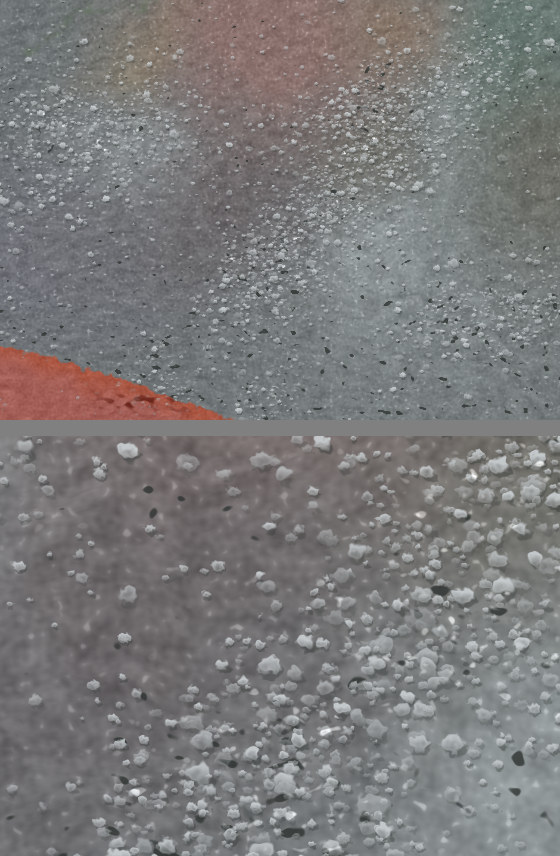
Top, the full canvas; bottom, a detail of the centre.
Give the GLSL for this texture, as a WebGL 2 fragment shader.

```glsl
#version 300 es
precision highp float;
uniform vec2 u_resolution;
out vec4 fragColor;

const vec3 SLATE = vec3(0.435, 0.460, 0.462), BLUE_GREY = vec3(0.440, 0.450, 0.475);
const vec3 MAUVE = vec3(0.405, 0.385, 0.395), ROSE = vec3(0.545, 0.445, 0.430);
const vec3 TAN = vec3(0.540, 0.465, 0.410), OLIVE = vec3(0.520, 0.490, 0.420);
const vec3 TEAL = vec3(0.400, 0.475, 0.450), MOSS = vec3(0.420, 0.420, 0.385);
const vec3 HAZE = vec3(0.575, 0.605, 0.610), FOAM = vec3(0.780, 0.800, 0.810);
const vec3 DEEP = vec3(0.180, 0.200, 0.190), WEED = vec3(0.360, 0.430, 0.330);
const vec3 CLAY = vec3(0.640, 0.370, 0.340), RUST = vec3(0.670, 0.340, 0.260);
const vec3 CLAY_DARK = vec3(0.400, 0.130, 0.090);
const float BUBBLE_SIZE = 0.019;
const float RIPPLE_GAIN = 0.085;
const float GRAIN_GAIN = 0.11;
const float FLECK_LEVEL = 0.50;

vec2 hash2(vec2 cell) {
    uvec2 v = uvec2(ivec2(cell)) * 1664525u + 1013904223u;
    for (int i = 0; i < 2; i++) {
        v.x += v.y * 1664525u;
        v.y += v.x * 1664525u;
        v ^= v >> 16u;
    }
    return vec2(v & 65535u) / 65535.0;
}

float corner(vec2 cell, vec2 f, vec2 o) { return dot(hash2(cell + o) * 2.0 - 1.0, f - o); }

// Gradient noise, roughly -0.7 to 0.7
float noise(vec2 p) {
    vec2 cell = floor(p), f = p - cell;
    vec2 s = f * f * f * (f * (f * 6.0 - 15.0) + 10.0);
    return mix(mix(corner(cell, f, vec2(0, 0)), corner(cell, f, vec2(1, 0)), s.x),
               mix(corner(cell, f, vec2(0, 1)), corner(cell, f, vec2(1, 1)), s.x), s.y);
}

float fbm(vec2 p) {
    float sum = 0.0, gain = 1.0;
    for (int i = 0; i < 4; i++, gain *= 0.55) {
        sum += gain * noise(p);
        p = mat2(1.6, 1.2, -1.2, 1.6) * p + 7.3;
    }
    return sum;
}

// Soft elliptical patch
float patchAt(vec2 p, vec2 centre, vec2 radius) {
    vec2 d = (p - centre) / radius;
    return exp(-dot(d, d));
}

// Soft band along a segment
float band(vec2 p, vec2 a, vec2 b, float width) {
    vec2 ab = b - a;
    float t = clamp(dot(p - a, ab) / dot(ab, ab), 0.0, 1.0);
    return patchAt(p, a + ab * t, vec2(width));
}

float foamDensity(vec2 p) {
    float d = 0.75 * patchAt(p, vec2(0.23, 0.69), vec2(0.22, 0.13))
            + 0.90 * band(p, vec2(0.63, 0.35), vec2(0.98, 0.68), 0.10)
            + 0.70 * band(p, vec2(0.82, 0.72), vec2(1.18, 0.84), 0.10)
            + 0.50 * band(p, vec2(1.06, 0.25), vec2(1.33, 0.30), 0.07)
            + 0.60 * band(p, vec2(0.38, 0.16), vec2(0.42, 0.03), 0.035)
            + 0.60 * band(p, vec2(0.68, 0.11), vec2(0.63, 0.02), 0.035);
    return d * (1.0 + 1.8 * noise(p * 13.0)) + 0.04;
}

// Scattered ragged bubbles: x = bright cap, y = shadow underneath
vec2 bubbles(vec2 p, float size, float density) {
    vec2 q = p / size, cell = floor(q), result = vec2(0.0);
    float edge = 0.05 + 0.6 / (u_resolution.y * size);
    float wobble = 0.26 * noise(q * 2.3) + 0.20 * noise(q * 4.9);
    for (int i = 0; i < 9; i++) {
        vec2 id = cell + vec2(i % 3 - 1, i / 3 - 1), centre = id + hash2(id), traits = hash2(id + 91.0);
        if (traits.x > density * foamDensity(centre * size)) continue;
        float radius = mix(0.16, 0.42, traits.y * traits.y);
        vec2 d = (q - centre) * vec2(0.9, 1.15);
        float cap = 1.0 - smoothstep(-edge, edge, length(d) - radius + wobble);
        float shade = 1.0 - smoothstep(-edge, edge, length(d + vec2(-0.1, 0.25)) - radius + wobble);
        float light = 0.70 + 0.4 * d.y / radius + 0.25 * length(d) / radius + 1.6 * wobble;
        result = max(result, vec2(cap * clamp(light, 0.2, 1.1), shade) * mix(0.35, 1.0, hash2(id + 37.0).x));
    }
    return result;
}

void main() {
    vec2 p = gl_FragCoord.xy / u_resolution.y;
    vec2 w = p + 0.07 * vec2(fbm(p * 4.0), fbm(p * 4.0 + 31.0));
    // Broad stains
    vec3 col = mix(SLATE, BLUE_GREY, patchAt(w, vec2(0.12, 0.38), vec2(0.4, 0.3)));
    col = mix(col, MAUVE, 0.9 * patchAt(w, vec2(0.55, 0.54), vec2(0.28, 0.24)));
    col = mix(col, TEAL, 0.9 * patchAt(w, vec2(1.22, 0.90), vec2(0.24, 0.30)));
    col = mix(col, MOSS, 0.8 * patchAt(w, vec2(1.30, 0.58), vec2(0.17, 0.24)));
    col = mix(col, MOSS, 0.7 * patchAt(w, vec2(0.90, 0.63), vec2(0.15, 0.12)));
    col = mix(col, OLIVE, 0.9 * band(w, vec2(0.29, 0.84), vec2(0.43, 0.97), 0.08));
    col = mix(col, ROSE, min(1.0, 1.3 * patchAt(w, vec2(0.65, 0.93), vec2(0.26, 0.24))));
    col = mix(col, TAN, 0.85 * patchAt(w, vec2(0.94, 0.93), vec2(0.13, 0.11)));
    // Pale clouds of fine foam
    float haze = 0.70 * patchAt(w, vec2(0.90, 0.41), vec2(0.17, 0.15))
               + 0.60 * patchAt(w, vec2(0.32, 0.64), vec2(0.15, 0.13))
               + 0.55 * patchAt(w, vec2(1.08, 0.70), vec2(0.08, 0.22))
               + 0.35 * patchAt(w, vec2(1.00, 0.20), vec2(0.45, 0.25));
    col = mix(col, HAZE, clamp(haze * (1.0 + 0.7 * fbm(p * 16.0)), 0.0, 0.9));
    // Flowing ripples with thin creases, sparse grain
    vec2 flow = vec2(p.x, p.y - 0.3 * p.x * (p.y - 0.35)) + 0.05 * noise(p * 5.0) + 0.012 * noise(p * 19.0);
    float foam = foamDensity(p), low = 1.0 - smoothstep(0.15, 0.60, p.y);
    float crease = 1.0 - smoothstep(0.0, 0.13, abs(noise(flow * vec2(14.0, 42.0) + 3.0)));
    col += RIPPLE_GAIN * (fbm(flow * vec2(24.0, 60.0)) + 0.5 * crease * noise(flow * vec2(30.0, 50.0)));
    float grain = noise(p * 135.0) + 0.6 * noise(p * 83.0 + 11.0);
    col += GRAIN_GAIN * (0.7 * grain + 1.3 * smoothstep(0.3, 0.65, grain) * (0.6 + foam));
    float weed = band(w, vec2(0.03, 0.90), vec2(0.36, 1.01), 0.012);
    col = mix(col, WEED, 0.55 * weed * smoothstep(-0.3, 0.4, noise(p * 45.0)));
    // Dark wavelets in clusters
    float churn = clamp(0.5 * foam + 0.5 * low + 0.5 * noise(p * 7.0), 0.0, 0.8);
    float fleck = noise(flow * vec2(42.0, 90.0) + 17.0) + 0.35 * noise(p * 100.0);
    col = mix(col, DEEP, 0.8 * smoothstep(0.0, 0.12, fleck - FLECK_LEVEL + 0.32 * churn));
    // Bubbles from fine to large
    vec2 froth = max(bubbles(p, BUBBLE_SIZE * 0.6, 0.9) * 0.85, bubbles(p + 0.06, BUBBLE_SIZE, 0.85));
    froth = max(froth, bubbles(p, BUBBLE_SIZE * 1.5, 0.22) * 0.9);
    col = mix(col, DEEP, 0.45 * froth.y * (1.0 - froth.x));
    col = mix(col, FOAM, clamp(froth.x, 0.0, 0.95));
    col += 0.35 * smoothstep(0.33, 0.5, noise(p * vec2(75.0, 105.0) + 5.0)) * clamp(foam, 0.0, 0.9);
    // Clay bank in the lower corner
    float bank = 0.175 - 0.20 * p.x - 0.22 * p.x * p.x - p.y + 0.018 * fbm(p * 28.0);
    vec3 clay = mix(RUST, CLAY, smoothstep(0.0, 0.07, bank + 0.06 * noise(p * 12.0)));
    clay += 0.08 * fbm(p * vec2(25.0, 45.0)) + 0.06 * noise(p * 140.0);
    float stain = patchAt(p, vec2(0.34, 0.04), vec2(0.12, 0.025));
    clay = mix(clay, CLAY_DARK, stain * smoothstep(0.0, 0.3, noise(p * vec2(40.0, 70.0))));
    col = mix(col, clay, smoothstep(-0.002, 0.005, bank) * (1.0 - 0.6 * froth.x));
    fragColor = vec4(clamp(col, 0.0, 1.0), 1.0);
}
```
